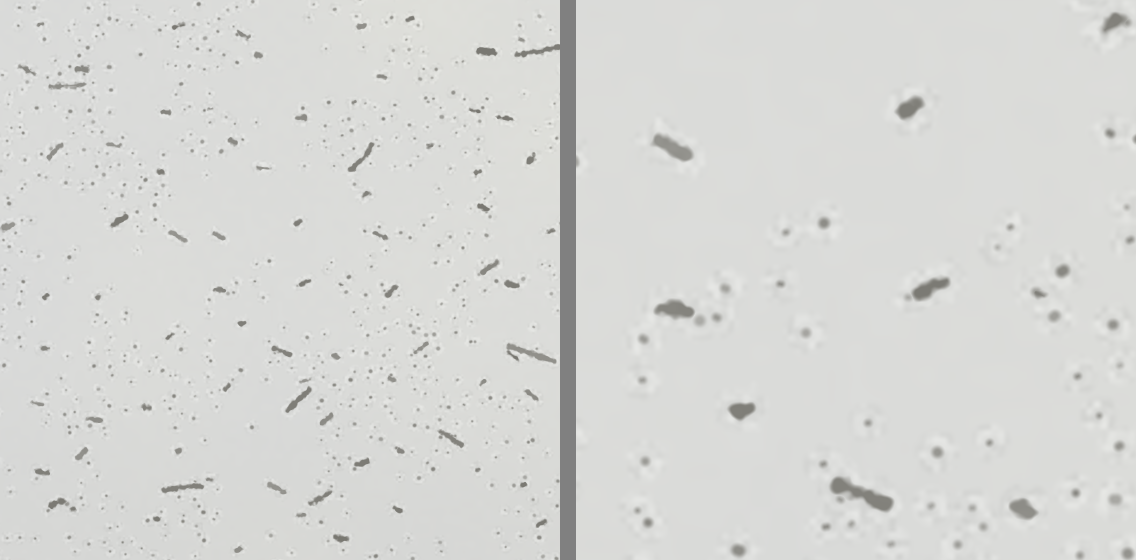
Left: the whole. Right: its middle third, enlarged.
Give the GLSL for this texture, as a Shadertoy shader.

```glsl
// Mineral fibre ceiling tile: pale, faintly tinted board punched with clustered
// pinholes, short ragged pits and a few long bent fissures. Each kind is a layer
// of noisy bent capsules scattered on a jittered grid, with a soft mottled rim.

const vec3 COOL_BOARD = vec3(0.846, 0.850, 0.850);
const vec3 WARM_BOARD = vec3(0.872, 0.874, 0.853);
const vec3 PIT_COLOR  = vec3(0.470, 0.465, 0.440);

// Four random values per cell, without sine
vec4 hash4(vec2 p, float seed) {
    vec4 q = fract(vec4(p.xyx, p.y + seed) * vec4(0.1031, 0.1030, 0.0973, 0.1099) + seed * 0.137);
    q += dot(q, q.wzxy + 33.33);
    return fract((q.xxyz + q.yzzw) * q.zywx);
}

float valueNoise(vec2 p, float seed) {
    vec2 cell = floor(p);
    vec2 f = fract(p);
    f = f * f * (3.0 - 2.0 * f);
    float low  = mix(hash4(cell, seed).x, hash4(cell + vec2(1, 0), seed).x, f.x);
    float high = mix(hash4(cell + vec2(0, 1), seed).x, hash4(cell + vec2(1, 1), seed).x, f.x);
    return mix(low, high, f.y);
}

// Signed distance to a capsule along x, bowed by a parabola
float bentCapsule(vec2 p, float halfLength, float radius, float bend) {
    p.y += bend * p.x * p.x;
    p.x -= clamp(p.x, -halfLength, halfLength);
    return length(p) - radius;
}

// Scattered pits: x = nearest distance, y = darkness
vec2 scatterPits(vec2 uv, float cells, float seed, float fill, float clustering,
                 vec2 lengthRange, vec2 radiusRange, vec2 inkRange, float roughness) {
    vec2 home = floor(uv * cells);
    vec2 result = vec2(1.0, 0.0);
    for (int y = -1; y <= 1; y++)
    for (int x = -1; x <= 1; x++) {
        vec2 cell = home + vec2(x, y);
        vec4 place = hash4(cell, seed);
        vec4 form = hash4(cell, seed + 17.0);
        float cluster = smoothstep(0.15, 0.85, valueNoise(cell * 0.31, seed + 5.0));
        if (place.z > fill * mix(1.0, 2.0 * cluster, clustering)) continue;

        // Mostly level, leaning up to the right
        float angle = mix(-0.6, 0.85, place.w);
        vec2 axis = vec2(cos(angle), sin(angle));
        vec2 offset = uv - (cell + 0.08 + 0.84 * place.xy) / cells;
        vec2 local = vec2(dot(offset, axis), dot(offset, vec2(-axis.y, axis.x)));

        float halfLength = mix(lengthRange.x, lengthRange.y, form.x * form.x);
        float radius = mix(radiusRange.x, radiusRange.y, form.y * form.y);
        float d = bentCapsule(local, halfLength, radius, 9.0 * (form.z - 0.5)) + roughness;
        float ink = mix(inkRange.x, inkRange.y, form.w) * (1.0 - smoothstep(-0.0022, 0.0020, d));
        result = vec2(min(result.x, d), max(result.y, ink));
    }
    return result;
}

vec2 joinPits(vec2 a, vec2 b) {
    return vec2(min(a.x, b.x), max(a.y, b.y));
}

// Slow drift of tint and light over the board
vec3 boardColor(vec2 uv) {
    float warmth = 0.18 + 0.36 * uv.x + 0.30 * uv.y + 0.5 * (valueNoise(uv * 4.0, 3.0) - 0.5);
    vec3 color = mix(COOL_BOARD, WARM_BOARD, clamp(warmth, 0.0, 1.0));
    float shade = 0.016 * (1.0 - smoothstep(0.0, 0.45, uv.y));
    return color - shade + 0.006 * (valueNoise(uv * 70.0, 8.0) - 0.5);
}

void mainImage(out vec4 fragColor, in vec2 fragCoord) {
    vec2 uv = fragCoord / iResolution.xy;

    // Ragged edges shared by the larger pits
    float ragged = 0.0050 * (valueNoise(uv * 125.0, 21.0) - 0.45)
                 + 0.0025 * (valueNoise(uv * 260.0, 22.0) - 0.5);

    // Pinholes, short pits, long fissures
    vec2 pits = scatterPits(uv, 39.0, 1.0, 0.42, 1.0, vec2(0.0, 0.0008),
                            vec2(0.0015, 0.0036), vec2(0.45, 0.85), 0.0);
    pits = joinPits(pits, scatterPits(uv, 9.0, 41.0, 0.86, 0.0, vec2(0.002, 0.015),
                            vec2(0.0035, 0.0056), vec2(0.70, 1.0), ragged));
    pits = joinPits(pits, scatterPits(uv, 4.0, 73.0, 0.50, 0.0, vec2(0.020, 0.048),
                            vec2(0.0042, 0.0056), vec2(0.75, 0.95), ragged));

    // Pale rim and fine mottling around every pit
    float rim = exp(-pow((pits.x - 0.0045) / 0.0022, 2.0));
    float nearby = 1.0 - smoothstep(0.006, 0.013, pits.x);
    float mottle = valueNoise(uv * 230.0, 31.0) - 0.55;

    vec3 color = boardColor(uv) + 0.014 * rim + 0.075 * nearby * mottle;
    color = mix(color, PIT_COLOR, pits.y);
    fragColor = vec4(clamp(color, 0.0, 1.0), 1.0);
}
```
